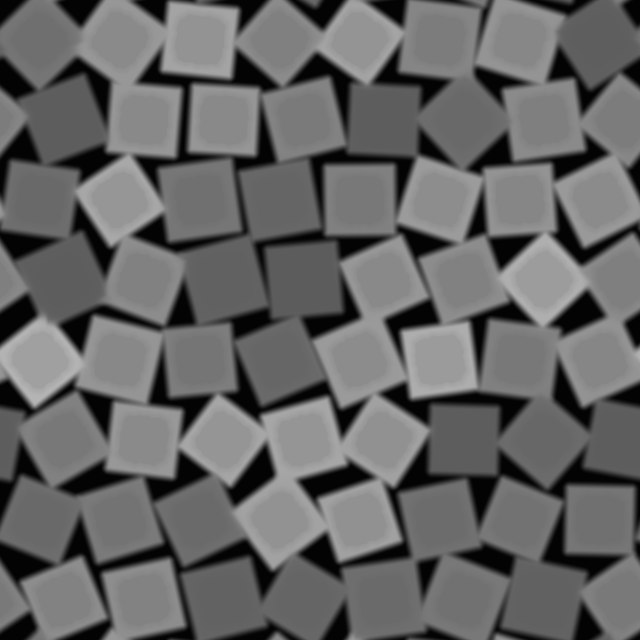
Reproduce this pattern procedurally as a three.js fragment shader.

```glsl
// Staggered rows of soft grey squares, each turned at random, over black; tiles.
#define CELLS 8.0        // squares per side, even so the stagger wraps
#define STAGGER 0.3      // sideways shift of every other row, in cells
#define HALF_MIN 0.43    // half side of the smallest square, in cells
#define HALF_MAX 0.475   // half side of the largest square
#define ROUNDING 0.05    // corner radius
#define SOFTNESS 0.06    // half width of the blurred edge
#define TONE_DARK 0.36
#define TONE_LIGHT 0.63
#define RIM_GAIN 0.3     // extra light at the rim of pale squares
#define CORE_RADIUS 0.30 // size of the flat middle
#define GAP_TONE 0.01

varying vec2 vUv;

float hash(vec2 cell, float seed) {
  vec2 wrapped = mod(cell, CELLS);
  return fract(sin(dot(wrapped, vec2(127.1, 311.7)) + seed * 74.7) * 43758.55);
}

vec2 rotate(vec2 p, float angle) {
  float c = cos(angle), s = sin(angle);
  return vec2(c * p.x - s * p.y, s * p.x + c * p.y);
}

float roundedSquare(vec2 p, float halfSide) {
  vec2 q = abs(p) - halfSide + ROUNDING;
  return length(max(q, 0.0)) + min(max(q.x, q.y), 0.0) - ROUNDING;
}

// Flat core with a faintly wavy outline, rising to a lighter rim.
float squareTone(vec2 p, vec2 cell) {
  float pick = pow(hash(cell, 3.0), 1.25);
  float tone = mix(TONE_DARK, TONE_LIGHT, pick);
  vec2 p2 = p * p;
  float radius = pow(dot(p2, p2) + 1e-6, 0.25);
  float angle = atan(p.y, p.x + 1e-5);
  float phase = 6.2832 * hash(cell, 4.0);
  radius += 0.006 * sin(9.0 * angle + phase) + 0.005 * sin(17.0 * angle - phase);
  float rim = 0.4 * smoothstep(-0.012, 0.012, radius - CORE_RADIUS)
            + 0.6 * smoothstep(0.0, 0.09, radius - CORE_RADIUS);
  return tone + RIM_GAIN * (tone - TONE_DARK) * rim;
}

void main() {
  vec2 grid = vUv * CELLS;
  float gap = 1.0, toneSum = 0.0, weightSum = 0.0;

  for (int j = -1; j <= 1; j++) {
    float row = floor(grid.y) + float(j);
    float shift = STAGGER * (1.0 - mod(row, 2.0));
    for (int i = -1; i <= 1; i++) {
      vec2 cell = vec2(floor(grid.x - shift) + float(i), row);
      vec2 p = grid - cell - vec2(0.5 + shift, 0.5);
      p = rotate(p, 1.5708 * hash(cell, 1.0));
      float d = roundedSquare(p, mix(HALF_MIN, HALF_MAX, hash(cell, 2.0)));

      // Soft union of shapes; the deeper square dominates the tone.
      gap *= smoothstep(-SOFTNESS, SOFTNESS, d);
      float weight = exp(-25.0 * d);
      toneSum += weight * squareTone(p, cell);
      weightSum += weight;
    }
  }

  float grey = mix(toneSum / weightSum, GAP_TONE, gap);
  gl_FragColor = vec4(vec3(grey), 1.0);
}
```
